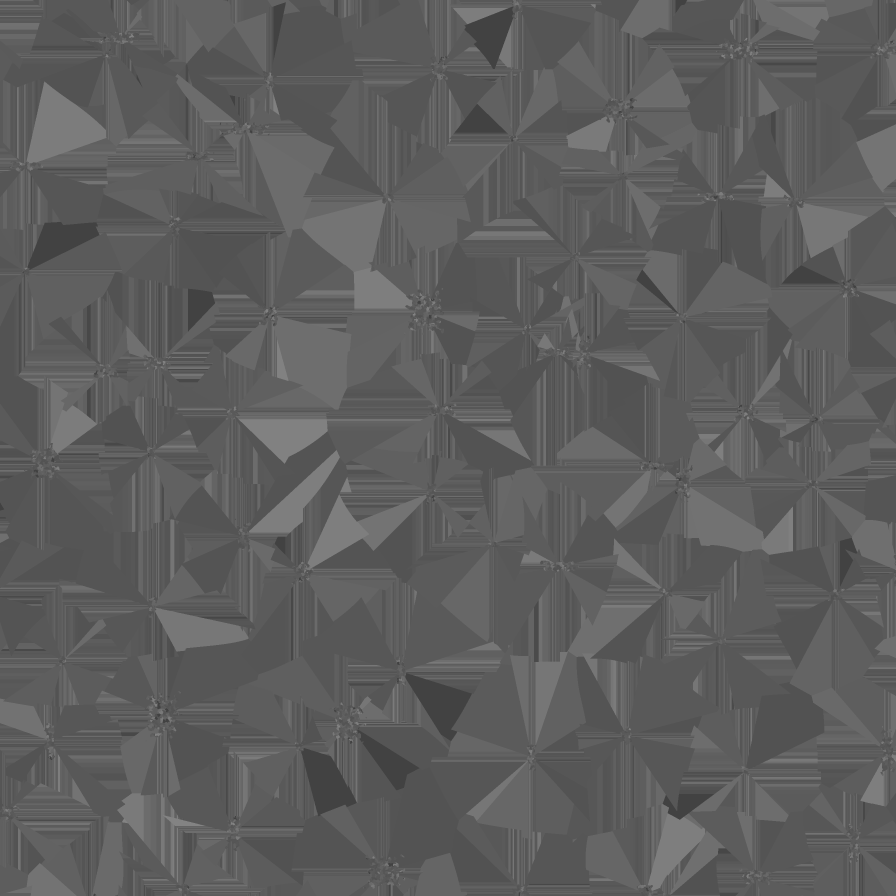
A Shadertoy shader for this background:

```glsl
const float TAU = 6.28319;
const float CELLS = 8.0;            // sites along the canvas height
const float WARP_SCALE = 8.0;
const float WARP_AMOUNT = 0.018;
const float JAGGEDNESS = 0.4;       // how far single wedges jut out of a cell
const float STRIPES_PER_OCTAVE = 3.5;
const float STRIPE_CONTRAST = 0.7;
const vec2 STRIPE_REACH = vec2(0.004, 0.06);
const vec2 CORE_SIZE = vec2(0.004, 0.02);
const float GRAIN_SCALE = 330.0;
const float DARK_SHARE = 0.03;
const float DARK_TONE = 0.26;
const float BASE_TONE = 0.318;
const int SAMPLES = 3;              // per axis, for smooth edges

float hash(vec2 cell, float seed) {
    vec3 v = fract(vec3(cell, seed + 0.37) * vec3(0.1031, 0.1130, 0.0973));
    v += dot(v, v.yzx + 33.33);
    return fract((v.x + v.y) * v.z);
}

vec2 gradientAt(vec2 corner, float seed) {
    float angle = TAU * hash(corner, seed);
    return vec2(cos(angle), sin(angle));
}

float gradientNoise(vec2 p, float seed) {
    vec2 i = floor(p), f = fract(p);
    vec2 u = f * f * f * (f * (f * 6.0 - 15.0) + 10.0);
    vec2 e = vec2(1.0, 0.0);
    float a = dot(gradientAt(i, seed), f);
    float b = dot(gradientAt(i + e.xy, seed), f - e.xy);
    float c = dot(gradientAt(i + e.yx, seed), f - e.yx);
    float d = dot(gradientAt(i + 1.0, seed), f - 1.0);
    return mix(mix(a, b, u.x), mix(c, d, u.x), u.y);
}

// Mostly dull greys, with a thin bright tail and a few dark ones
float greyTone(float h) {
    float tone = BASE_TONE + 0.075 * h + 0.12 * pow(h, 7.0);
    return h < DARK_SHARE ? DARK_TONE : tone;
}

// Quadrant in x, and in y one of its three wedges
vec2 wedgeAt(vec2 r, vec2 id) {
    float turn = min((atan(r.y, r.x) / TAU + 0.5) * 4.0, 3.9999);
    float quadrant = floor(turn), f = turn - quadrant;
    float first = mix(0.12, 0.5, hash(id, 10.0 + quadrant));
    float second = mix(0.5, 0.88, hash(id, 20.0 + quadrant));
    return vec2(quadrant, step(first, f) + step(second, f));
}

float facetTone(vec2 p) {
    vec2 warp = vec2(gradientNoise(p * WARP_SCALE, 1.0),
                     gradientNoise(p * WARP_SCALE, 2.0)) * WARP_AMOUNT;
    vec2 home = floor(p * CELLS);

    // Nearest site, with a different reach for each wedge
    float nearest = 1e3;
    vec2 id = home, r = vec2(0.0), wedge = vec2(0.0);
    for (int y = -1; y <= 1; y++)
    for (int x = -1; x <= 1; x++) {
        vec2 cell = home + vec2(x, y);
        vec2 site = (cell + vec2(hash(cell, 3.0), hash(cell, 4.0))) / CELLS;
        vec2 offset = p - site;
        vec2 w = wedgeAt(offset, cell);
        float reach = 1.0 + JAGGEDNESS * (hash(cell, 30.0 + w.x * 3.0 + w.y) - 0.5);
        float d = length(offset + warp) * reach;
        if (d < nearest) {
            nearest = d;
            id = cell;
            r = offset;
            wedge = w;
        }
    }
    float wedgeSeed = 50.0 + wedge.x * 3.0 + wedge.y;
    float tone = greyTone(hash(id, wedgeSeed));

    // Stripes run along the axes and crowd towards the site
    float upright = mod(wedge.x + step(1.5, wedge.y), 2.0);
    float across = max(upright > 0.5 ? abs(r.x) : abs(r.y), 1e-4);
    float spread = hash(id, 70.0 + upright);
    float reach = mix(STRIPE_REACH.x, STRIPE_REACH.y, spread * spread);
    if (wedge.y != 1.0 && across < reach) {
        float stripe = floor(log2(reach / across) * STRIPES_PER_OCTAVE);
        float stripeTone = greyTone(hash(id + stripe * 17.0, wedgeSeed + 40.0));
        tone = mix(tone, stripeTone, STRIPE_CONTRAST);
    }

    // Ragged, grainy core
    vec2 stretch = vec2(hash(id, 80.0), hash(id, 81.0));
    vec2 core = mix(CORE_SIZE.xx, CORE_SIZE.yy, stretch * stretch * stretch);
    float edge = max(abs(r.x) / core.x, abs(r.y) / core.y);
    if (edge + gradientNoise(p * GRAIN_SCALE * 0.5, 5.0) < 1.0) {
        vec2 jitter = vec2(gradientNoise(p * GRAIN_SCALE, 6.0),
                           gradientNoise(p * GRAIN_SCALE, 7.0));
        tone = greyTone(hash(floor(p * GRAIN_SCALE + jitter), 90.0));
    }
    return tone;
}

void mainImage(out vec4 fragColor, in vec2 fragCoord) {
    float tone = 0.0;
    for (int y = 0; y < SAMPLES; y++)
    for (int x = 0; x < SAMPLES; x++) {
        vec2 shift = (vec2(x, y) + 0.5) / float(SAMPLES) - 0.5;
        tone += facetTone((fragCoord + shift) / iResolution.y);
    }
    fragColor = vec4(vec3(tone / float(SAMPLES * SAMPLES)), 1.0);
}
```
